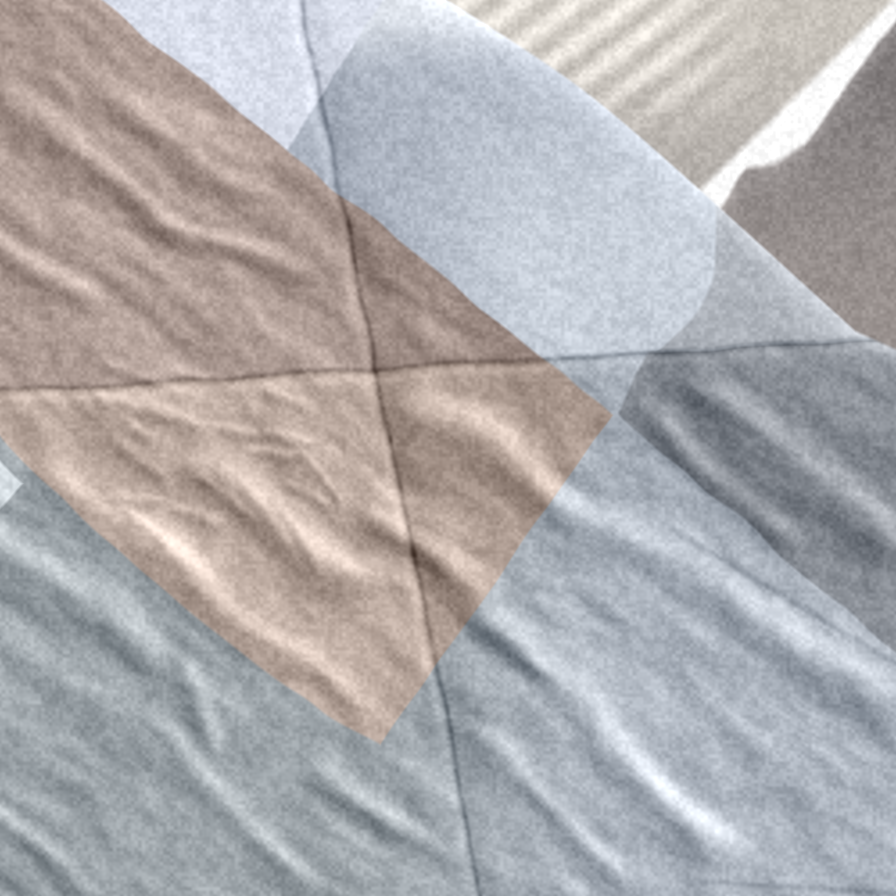
Reproduce this texture procedurally as a WebGL 2 fragment shader.

```glsl
#version 300 es
precision highp float;
// A quilt of beige and pale blue patches, crossed by stitched seams, by a bright window.
// Patches are half-plane masks; folds are tapered ridges along segments, and creases
// are embossed noise stretched along the drape of the cloth.
uniform vec2 u_resolution;
out vec4 fragColor;

// Fold segments: start.xy, end.xy
const vec4 softFolds[11] = vec4[11](
    vec4(.45, .58, .67, .43), vec4(.62, .46, .86, .33), vec4(.80, .36, 1.05, .20),
    vec4(.41, .46, .56, .33), vec4(.52, .35, .70, .19), vec4(.65, .22, .84, .04),
    vec4(.20, .51, .45, .33), vec4(.03, .51, .27, .34), vec4(.20, .38, .43, .20),
    vec4(-.06, .46, .21, .25), vec4(.76, .60, 1.04, .37));
const vec4 fineFolds[11] = vec4[11](
    vec4(.16, .22, .38, -.02), vec4(.34, .16, .53, .03), vec4(-.05, .14, .14, -.03),
    vec4(.52, .20, .73, .00), vec4(.03, .90, .22, .74), vec4(.16, .77, .37, .69),
    vec4(-.03, .77, .13, .65), vec4(.12, .91, .31, .77), vec4(.71, .55, .91, .38),
    vec4(.20, .28, .25, .15), vec4(.52, .34, .62, .24));

float hash(vec2 p) {
    p = fract(p * vec2(.1031, .1137));
    p += dot(p, p.yx + 33.33);
    return fract((p.x + p.y) * p.x * 17.0);
}

float noise(vec2 p) {
    vec2 i = floor(p), f = fract(p);
    f = f * f * (3.0 - 2.0 * f);
    return mix(mix(hash(i), hash(i + vec2(1, 0)), f.x),
               mix(hash(i + vec2(0, 1)), hash(i + 1.0), f.x), f.y);
}

float fbm(vec2 p) {
    float sum = 0.0, amp = .5;
    for (int i = 0; i < 4; i++) {
        sum += amp * noise(p);
        p = p * 2.03 + 17.0;
        amp *= .5;
    }
    return sum;
}

float bell(float d, float w) { return exp(-d * d / (w * w)); }
float mask(float d) { return smoothstep(-.003, .003, d); }

// Lit crest with a shadow on its lower left side
float fold(vec2 p, vec4 s, float w) {
    vec2 dir = s.zw - s.xy, rel = p - s.xy;
    float t = dot(rel, dir) / dot(dir, dir);
    float d = (dir.x * rel.y - dir.y * rel.x) / length(dir);
    float taper = smoothstep(0.0, .22, t) * smoothstep(1.0, .78, t);
    return taper * (bell(d, w) - .75 * bell(d + 1.9 * w, 1.3 * w));
}

vec3 background(vec2 p) {
    // Curtain with slanted light stripes
    float across = p.y - .75 * p.x;
    float stripes = .5 + .5 * sin(across * 135.0 + 2.0 * noise(p * 7.0));
    stripes *= smoothstep(.88, .72, p.x) * smoothstep(.83, .92, p.y);
    vec3 col = mix(vec3(.71, .69, .67), vec3(.79, .77, .74), smoothstep(.8, 1.0, p.y));
    col += .17 * stripes;
    // Window gap and the shaded wall in front of it
    float gap = .985 * (p.x - 1.0) + 1.0 - p.y;
    col = mix(col, vec3(1), smoothstep(-.012, .006, gap));
    float wall = min(.811 + 1.5 * (p.x - .833),
                     max(.811 + .4 * (p.x - .833), .837 + 1.4 * (p.x - .898))) - p.y;
    wall += .012 * (noise(p * 30.0) - .5);
    vec3 shade = mix(vec3(.59, .56, .55), vec3(.50, .48, .48), smoothstep(.65, .92, p.y));
    shade += .12 * (fbm(p * 9.0) - .5) + .16 * exp(-max(wall, 0.0) * 65.0);
    return mix(col, shade, smoothstep(-.005, .007, wall));
}

vec3 quilt(vec2 p) {
    vec2 q = p + .006 * (vec2(noise(p * 24.0), noise(p * 24.0 + 50.0)) - .5);
    float seamV = q.x - (.538 - .202 * q.y);
    float seamH = q.y - (.563 + .061 * q.x);
    float above = mask(seamH), right = mask(seamV);

    // Blue cloth: pale upper panel, grey corner, cool lower panels
    vec3 upper = mix(vec3(.68, .71, .76), vec3(.79, .82, .86),
                     smoothstep(.40, .62, p.x) * smoothstep(1.0, .7, p.y));
    upper = mix(upper, vec3(.87, .89, .92), smoothstep(.91, 1.0, p.y));
    upper = mix(upper, vec3(.85, .87, .92), mask(.322 + .62 * (q.y - .833) - q.x));
    vec3 lower = mix(vec3(.60, .63, .65), vec3(.68, .71, .75), smoothstep(.35, .75, p.x));
    lower = mix(lower, vec3(.53, .55, .58),
                mask(q.y - 1.131 + .86 * q.x) * mask(q.x - .69 - .5 * (q.y - .538)));
    vec3 col = mix(lower, upper, above);
    float corner = mask(q.x - .797 + 6.0 * pow(.71 - min(q.y, .71), 2.0));
    col = mix(col, vec3(.68, .70, .73), corner * above);

    // Beige diamond, tinted by the quarter it lies in
    vec3 beige = mix(mix(vec3(.74, .67, .63), vec3(.69, .62, .58), right),
                     mix(vec3(.68, .61, .58), vec3(.65, .58, .55), right), above);
    float diamond = min(1.093 - .815 * q.x - q.y, q.y - .167 - 1.42 * (q.x - .423));
    diamond = min(diamond, q.y - .512 + 1.033 * q.x - .513 * q.x * q.x);
    col = mix(col, beige, mask(diamond));
    col = mix(col, vec3(.84, .87, .89), mask(.026 - q.x - abs(q.y - .46)));

    // Broad folds, then embossed creases along the drape
    float light = 0.0;
    vec2 bent = p + .025 * (vec2(noise(p * 9.0), noise(p * 9.0 + 9.0)) - .5);
    for (int i = 0; i < 11; i++)
        light += .18 * fold(bent, softFolds[i], .016) + .15 * fold(bent, fineFolds[i], .01);
    vec2 drape = mat2(.79, .61, -.61, .79) * bent;
    float rough = mix(1.0, .25, above * mask(-diamond));
    light += rough * .18 * (fbm(drape * vec2(5, 23)) - .47);
    vec2 grainDir = drape * vec2(14, 38);
    light += rough * .24 * (fbm(grainDir) - fbm(grainDir + vec2(.1, .6)));

    // Short scattered puckers beside the level seam
    for (int i = 0; i < 18; i++) {
        float id = float(i);
        vec2 a = vec2(.4 * hash(vec2(id, 3)), .42 + .2 * hash(vec2(id, 8)));
        vec2 b = a + vec2(.07, -.08 * hash(vec2(id, 5)));
        light += .10 * fold(bent, vec4(a, b), .005) * mask(diamond);
    }

    // Sunken stitched seams with puffed sides
    float stitch = .6 + .5 * noise(p * 110.0);
    light -= stitch * (.20 * bell(seamV, .0035) + .17 * bell(seamH, .0035));
    light += .07 * bell(seamV + .009, .006) + .08 * stitch * bell(seamH + .010, .006);
    light -= .05 * bell(seamV - .014, .015) + .09 * bell(p.y + .06 * p.x - .063, .004) * mask(p.x - .78);
    light -= .12 * bell(p.y - .414 + .6 * (p.x - .742), .005) * smoothstep(.73, .78, p.x);
    return col + light * vec3(1, .98, .96);
}

void main() {
    vec2 p = gl_FragCoord.xy / u_resolution;
    // Upper rim of the quilt, rounded where its two slopes meet
    float slopeA = 1.306 - .61 * p.x, slopeB = 1.505 - .915 * p.x;
    float crown = .5 * (slopeA + slopeB - sqrt(pow(slopeA - slopeB, 2.0) + .0004));
    float rim = max(crown, 1.06 - .45 * p.x) - p.y;
    vec3 cloth = quilt(p) + .17 * exp(-max(rim, 0.0) * 45.0);
    vec3 col = mix(background(p), cloth, mask(rim));
    // Woven grain
    col += .09 * (noise(p * 250.0) - .5) + .05 * (noise(p * 120.0) - .5);
    fragColor = vec4(clamp(col, 0.0, 1.0), 1.0);
}
```
